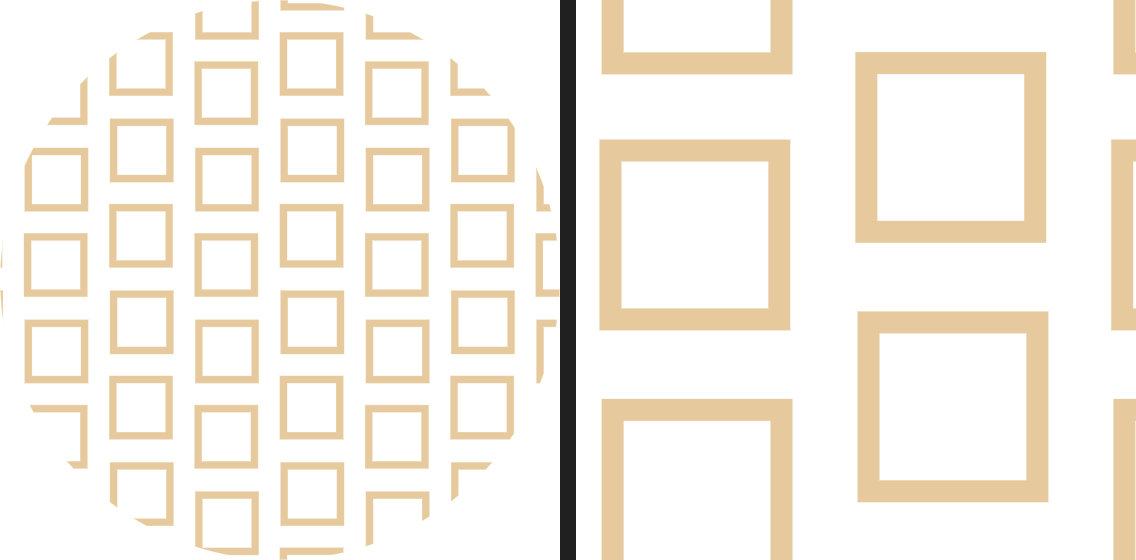
Left, the full canvas; right, a detail of the centre.
Write a WebGL 2 fragment shader that draws this pattern.

```glsl
#version 300 es
precision highp float;
// Staggered columns of square outlines in sand on white, cut off by a full-size disc.
// Each cell is found by rounding to a lattice; its outline is a hollow box distance,
// and every second row sits a hair off the even spacing.

uniform vec2 u_resolution;
out vec4 fragColor;

// Signed distance to a square outline whose stroke lies inside the outer edge
float squareOutline(vec2 p, float halfSide, float stroke) {
    float box = max(abs(p.x), abs(p.y)) - halfSide;
    return abs(box + 0.5 * stroke) - 0.5 * stroke;
}

void main() {
    float size = min(u_resolution.x, u_resolution.y);
    vec2 centered = (gl_FragCoord.xy - 0.5 * u_resolution) / size;
    vec2 uv = vec2(centered.x + 0.5, 0.5 - centered.y); // y runs downward
    float blur = 1.2 / size;

    // Lattice cell: odd columns are lowered
    vec2 pitch = vec2(0.1523, 0.1534);
    vec2 p = uv - vec2(0.2518, 0.1143);
    float column = floor(p.x / pitch.x + 0.5);
    p.y -= 0.0521 * mod(column, 2.0);
    float row = floor(p.y / pitch.y + 0.5);
    p -= pitch * vec2(column, row);

    // Slight offset of odd rows
    p -= vec2(0.0013, 0.0010) * mod(row, 2.0);

    // Outline clipped by the disc
    float shape = max(squareOutline(p, 0.0568, 0.0131), length(centered) - 0.4995);
    float ink = clamp(0.5 - shape / blur, 0.0, 1.0);

    vec3 sand = vec3(0.90, 0.79, 0.61);
    fragColor = vec4(mix(vec3(1.0), sand, ink), 1.0);
}
```
